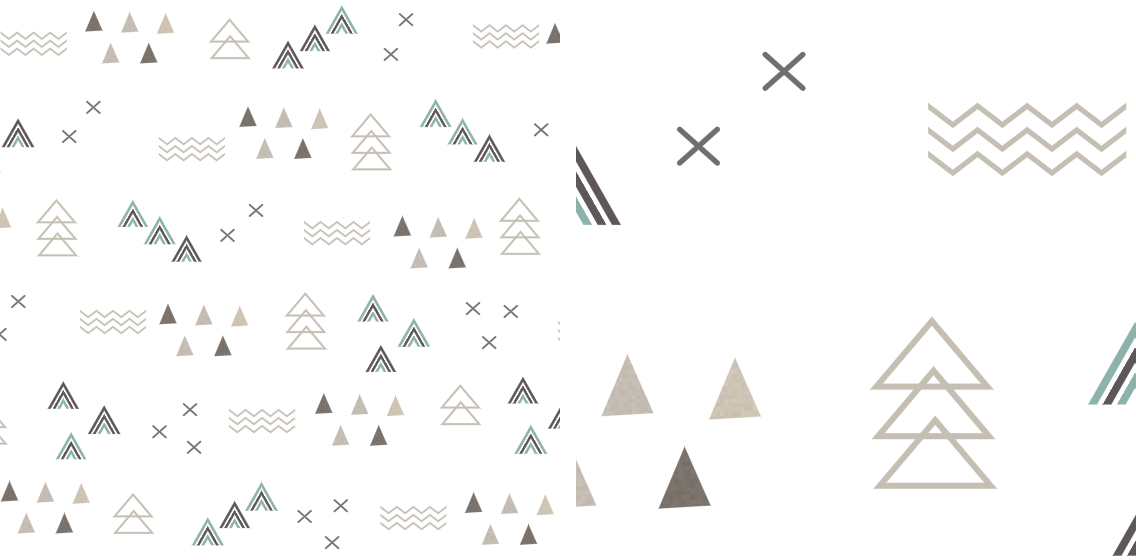
Left: the whole. Right: its middle third, enlarged.
Write a WebGL 1 fragment shader that draws this pattern.

```glsl
precision highp float;
// Scattered woodland motifs on white: groups of small triangles, outlined trees,
// striped mountains, crosses and zigzag waves. Staggered rows of jittered cells
// cycle through the five motifs; each motif is drawn with distance functions.

uniform vec2 u_resolution;

// Lengths are in hundredths of the canvas side.
const float UNITS = 100.0;
const float CELL = UNITS / 6.0;
const vec2 JITTER = vec2(1.3, 2.0);
const float ROW_SHIFT = 0.38;
const float SEED = 4.0;
const float SOFTNESS = 0.75;                  // edge half width in pixels

const vec2 GRAIN_SIZE = vec2(1.55, 3.6);      // half width, height
const vec2 TREE_SIZE = vec2(3.3, 3.9);
const vec2 MOUNTAIN_SIZE = vec2(2.9, 5.1);
const float TREE_STEP = 2.95;
const float TREE_LINE = 0.18;                 // half stroke widths
const float CROSS_LINE = 0.16;
const float WAVE_LINE = 0.155;
const vec2 CROSS_ARM = vec2(1.12, 1.0);
const float STRIPE_STEP = 0.74;
const float STRIPE_WIDTH = 0.46;
const float WAVE_PERIOD = 2.95;
const float WAVE_HEIGHT = 1.13;
const float WAVE_STEP = 1.43;

const vec3 PAPER = vec3(1.0);
const vec3 UMBER = vec3(0.48, 0.45, 0.42);
const vec3 STONE = vec3(0.77, 0.74, 0.70);
const vec3 SAND = vec3(0.81, 0.77, 0.71);
const vec3 LINEN = vec3(0.77, 0.75, 0.70);
const vec3 COCOA = vec3(0.37, 0.34, 0.34);
const vec3 TEAL = vec3(0.55, 0.70, 0.67);
const vec3 SLATE = vec3(0.44, 0.43, 0.44);

float hash(vec2 p) {
  return fract(sin(dot(p, vec2(127.1, 311.7)) + SEED) * 43758.55);
}

// Blends ink over a colour where the distance d is negative.
vec3 paint(vec3 under, vec3 ink, float d) {
  float edge = SOFTNESS * UNITS / min(u_resolution.x, u_resolution.y);
  return mix(ink, under, smoothstep(-edge, edge, d));
}

// Distance to the sloping sides of a peak with its base on y = 0.
float slopes(vec2 p, vec2 size) {
  return dot(vec2(abs(p.x), p.y - size.y), normalize(size.yx));
}

float peak(vec2 p, vec2 size) {
  return max(slopes(p, size), -p.y);
}

// Five slightly skewed solid triangles, three above two.
vec3 grains(vec3 col, vec2 p) {
  float speckle = 0.04 * (hash(floor(p * 4.0)) - 0.5);
  for (int i = 0; i < 5; i++) {
    float k = float(i);
    vec2 at = i < 3 ? vec2((k - 1.0) * 6.4, 1.0 - 0.2 * k) : vec2((k - 3.5) * 6.8, -4.7);
    vec2 q = p - at;
    q.y -= 0.06 * q.x;
    vec3 ink = (i == 0 || i == 4) ? UMBER : (i == 2 ? SAND : STONE);
    col = paint(col, ink + speckle, peak(q, GRAIN_SIZE));
  }
  return col;
}

// Two or three overlapping outlined triangles.
vec3 tree(vec3 col, vec2 p, float pick) {
  float tiers = pick < 0.25 ? 3.0 : 2.0;
  for (int i = 0; i < 3; i++) {
    float k = float(i);
    if (k >= tiers) break;
    vec2 q = p - vec2(0.1 * k, 0.5 - TREE_STEP * k);
    col = paint(col, LINEN, abs(peak(q, TREE_SIZE)) - TREE_LINE);
  }
  return col;
}

// Three striped peaks, either in a diagonal or in a loose cluster.
vec3 mountains(vec3 col, vec2 p, float pick) {
  float side = fract(pick * 7.0) < 0.5 ? -1.0 : 1.0;
  for (int i = 0; i < 3; i++) {
    float k = float(i) - 1.0;
    vec2 diagonal = vec2(4.8 * k, -3.1 * k);
    vec2 cluster = vec2(3.4 - 6.6 * abs(k) + 0.7 * k, -4.5 * k);
    vec2 at = pick < 0.5 ? diagonal : cluster;
    vec2 q = p - at * vec2(side, 1.0) + vec2(0.0, 2.5);
    vec2 size = MOUNTAIN_SIZE * (0.92 + 0.1 * fract(pick * 13.0 + k * 0.4));
    float depth = -slopes(q, size);
    float stripe = clamp(floor(depth / STRIPE_STEP), 0.0, 2.0);
    float d = abs(depth - stripe * STRIPE_STEP - 0.5 * STRIPE_WIDTH) - 0.5 * STRIPE_WIDTH;
    bool tealOuter = fract(pick * 5.0 + k * 0.37) < 0.45;
    bool isTeal = stripe > 1.5 || (tealOuter && stripe < 0.5);
    col = paint(col, isTeal ? TEAL : COCOA, max(d, -q.y));
  }
  return col;
}

// Two or three crosses around the centre.
vec3 crosses(vec3 col, vec2 p, float pick) {
  for (int i = 0; i < 3; i++) {
    if (i == 2 && pick < 0.3) break;
    float angle = 6.283 * pick + 2.1 * float(i);
    vec2 q = abs(p - 3.9 * vec2(cos(angle), sin(angle)));
    vec2 arm = CROSS_ARM * clamp(dot(q, CROSS_ARM) / dot(CROSS_ARM, CROSS_ARM), 0.0, 1.0);
    col = paint(col, SLATE, length(q - arm) - CROSS_LINE);
  }
  return col;
}

// Three parallel zigzag lines, four periods long.
vec3 waves(vec3 col, vec2 p) {
  float zigzag = (abs(fract(p.x / WAVE_PERIOD) - 0.5) * 2.0 - 0.5) * WAVE_HEIGHT;
  float y = p.y - zigzag;
  y -= WAVE_STEP * clamp(floor(y / WAVE_STEP + 0.5), -1.0, 1.0);
  float d = abs(y) * 0.79 - WAVE_LINE;
  return paint(col, LINEN, max(d, abs(p.x) - 2.0 * WAVE_PERIOD));
}

void main() {
  vec2 p = gl_FragCoord.xy / min(u_resolution.x, u_resolution.y) * UNITS;
  vec3 col = PAPER;
  float baseRow = floor(p.y / CELL);
  for (int j = -1; j <= 1; j++) {
    float row = baseRow + float(j);
    float shift = fract(row * ROW_SHIFT);
    float baseColumn = floor(p.x / CELL - shift);
    for (int i = -1; i <= 1; i++) {
      vec2 id = vec2(baseColumn + float(i), row);
      vec2 wobble = vec2(hash(id), hash(id + 17.3)) * 2.0 - 1.0;
      vec2 q = p - (id + vec2(shift + 0.5, 0.5)) * CELL - wobble * JITTER;
      float pick = hash(id + 41.7);
      float motif = mod(id.x + 2.0 * row, 5.0);
      if (motif < 0.5) col = grains(col, q);
      else if (motif < 1.5) col = tree(col, q, pick);
      else if (motif < 2.5) col = mountains(col, q, pick);
      else if (motif < 3.5) col = crosses(col, q, pick);
      else col = waves(col, q);
    }
  }
  gl_FragColor = vec4(col, 1.0);
}
```
